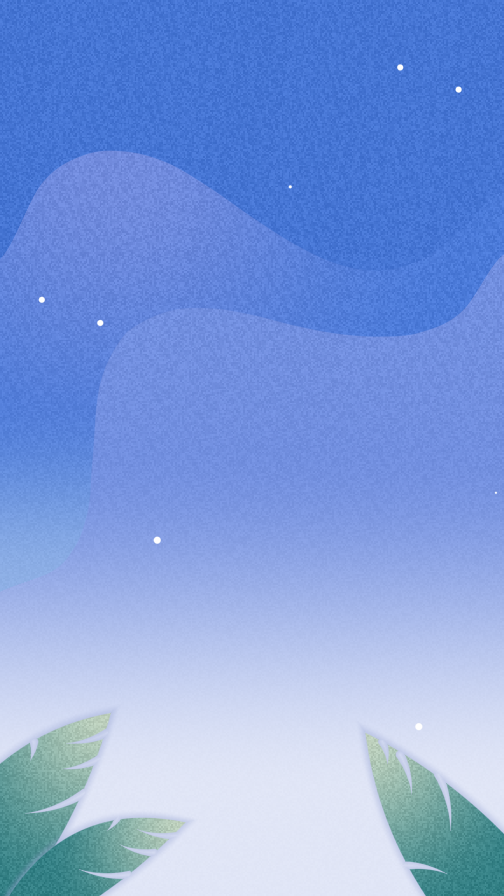
Write a Shadertoy shader that draws this background.

```glsl
const vec3 SKY = vec3(0.275, 0.46, 0.83);
const vec3 LILAC = vec3(0.445, 0.545, 0.865);
const vec3 PERIWINKLE = vec3(0.445, 0.56, 0.875);
const vec3 MIST = vec3(0.88, 0.90, 0.965);
const vec3 SHADOW = vec3(0.62, 0.67, 0.84);
const vec3 LEAF_PALE = vec3(0.77, 0.83, 0.75);
const vec3 LEAF_TEAL = vec3(0.20, 0.50, 0.52);

// Evenly spaced profiles of the two waves, in canvas widths
const float FAR_CREST[13] = float[13](1.264, 1.414, 1.470, 1.477, 1.454, 1.405, 1.347,
    1.294, 1.255, 1.241, 1.262, 1.322, 1.407);
const float NEAR_CREST[13] = float[13](0.852, 0.944, 1.037, 1.118, 1.160, 1.166, 1.153,
    1.132, 1.116, 1.110, 1.118, 1.160, 1.273);
const float NEAR_FLANK[13] = float[13](0.301, 0.252, 0.220, 0.201, 0.192, 0.188, 0.185,
    0.181, 0.178, 0.168, 0.148, 0.104, -0.010);

// Leaf slits: mouth xy, inner end zw
const vec4 BACK_SLITS[4] = vec4[4](vec4(0.067, 0.306, 0.060, 0.269), vec4(0.213, 0.324, 0.132, 0.303),
    vec4(0.199, 0.273, 0.123, 0.252), vec4(0.167, 0.204, 0.051, 0.164));
const vec4 FRONT_SLITS[4] = vec4[4](vec4(0.236, 0.160, 0.213, 0.130), vec4(0.354, 0.120, 0.273, 0.132),
    vec4(0.306, 0.086, 0.238, 0.102), vec4(0.255, 0.042, 0.157, 0.053));
const vec4 RIGHT_SLITS[4] = vec4[4](vec4(0.759, 0.306, 0.769, 0.262), vec4(0.794, 0.280, 0.817, 0.201),
    vec4(0.870, 0.241, 0.894, 0.130), vec4(0.799, 0.060, 0.887, 0.044));

// Stars: centre xy, radius z
const vec3 STARS[8] = vec3[8](vec3(0.794, 1.644, 0.006), vec3(0.910, 1.600, 0.006),
    vec3(0.576, 1.407, 0.003), vec3(0.083, 1.183, 0.006), vec3(0.199, 1.137, 0.006),
    vec3(0.312, 0.706, 0.007), vec3(0.831, 0.336, 0.007), vec3(0.984, 0.800, 0.002));

float hash(vec2 cell) {
    return fract(sin(dot(cell, vec2(12.9898, 78.233))) * 43758.5453);
}

float coverage(float d, float px) {
    return smoothstep(-px, px, d);
}

// Catmull-Rom curve through 13 even samples, t from 0 to 1
float spline(float k[13], float t) {
    float s = clamp(t, 0.0, 1.0) * 12.0;
    int i = min(int(s), 11);
    float f = s - float(i);
    float a = k[max(i - 1, 0)], b = k[i], c = k[i + 1], d = k[min(i + 2, 12)];
    return b + 0.5 * f * (c - a + f * (2.0 * a - 5.0 * b + 4.0 * c - d + f * (3.0 * (b - c) + d - a)));
}

// Positive to the right of a parabolic arc from a to b that bulges left
float arcSide(vec2 p, vec2 a, vec2 b, float bulge) {
    vec2 dir = normalize(b - a);
    float t = dot(p - a, dir) / length(b - a);
    return 4.0 * bulge * t * (1.0 - t) - dot(p - a, vec2(-dir.y, dir.x));
}

// Distance to the nearest tapered, slightly curved slit
float slitDistance(vec2 p, vec4 slits[4], float width) {
    float d = 1.0;
    for (int i = 0; i < 4; i++) {
        vec2 axis = slits[i].zw - slits[i].xy, q = p - slits[i].xy;
        float t = clamp(dot(q, axis) / dot(axis, axis), 0.0, 1.0);
        vec2 bend = 0.25 * t * (1.0 - t) * vec2(-axis.y, axis.x);
        d = min(d, length(q - axis * t - bend) - width * (1.0 - t));
    }
    return d;
}

// Soft shadow, then a leaf shaded outward from its tip
vec3 paintLeaf(vec3 base, float d, float tipDistance, float reach, float grain, float px) {
    base = mix(base, SHADOW, 0.55 * smoothstep(-0.018, 0.006, d));
    vec3 leaf = mix(LEAF_PALE, LEAF_TEAL, smoothstep(-0.1, 1.0, tipDistance / reach));
    return mix(base, leaf + 0.09 * grain, coverage(d, px));
}

void mainImage(out vec4 fragColor, in vec2 fragCoord) {
    vec2 p = fragCoord / iResolution.x;
    float px = 0.8 / iResolution.x;
    float grain = hash(floor(p * 288.0)) - 0.5;

    // Far wave fades from a lilac crest into the sky, then into haze
    vec3 farWave = mix(LILAC, SKY + 0.02, smoothstep(0.0, 0.75, distance(p, vec2(0.23, 1.47))));
    farWave = mix(farWave, vec3(0.56, 0.69, 0.90), 1.0 - smoothstep(0.6, 1.0, p.y));
    vec3 color = mix(SKY, farWave, coverage(spline(FAR_CREST, p.x) - p.y, px));

    // Near wave sinks into the mist
    vec3 nearWave = mix(MIST, PERIWINKLE, smoothstep(0.2, 0.9, p.y));
    float flank = p.x - spline(NEAR_FLANK, (1.167 - p.y) / 0.57);
    float near = min(spline(NEAR_CREST, p.x) - p.y, flank);
    color = mix(color, nearWave, coverage(near, px));
    color += 0.08 * grain * mix(0.15, 1.0, smoothstep(0.3, 1.3, p.y));

    // Stars
    for (int i = 0; i < 8; i++)
        color = mix(color, vec3(1.0), coverage(STARS[i].z - distance(p, STARS[i].xy), px));

    // Leaves
    vec2 backTip = vec2(0.220, 0.363), frontTip = vec2(0.368, 0.146), rightTip = vec2(0.725, 0.324);
    float back = min(arcSide(p, vec2(0.0, 0.262), backTip, 0.016),
                     arcSide(p, backTip, vec2(0.088, 0.065), 0.012));
    float front = min(arcSide(p, vec2(0.018, 0.0), frontTip, 0.065),
                      arcSide(p, frontTip, vec2(0.197, 0.0), 0.006));
    float right = min(arcSide(p, rightTip, vec2(1.0, 0.123), 0.014),
                      arcSide(p, vec2(0.845, 0.0), rightTip, 0.020));
    back = min(back, slitDistance(p, BACK_SLITS, 0.009));
    front = min(front, slitDistance(p, FRONT_SLITS, 0.008));
    right = min(right, slitDistance(p, RIGHT_SLITS, 0.009));
    color = paintLeaf(color, back, distance(p, backTip), 0.42, grain, px);
    color = paintLeaf(color, front, distance(p, frontTip), 0.30, grain, px);
    color = paintLeaf(color, right, distance(p, rightTip), 0.40, grain, px);

    fragColor = vec4(color, 1.0);
}
```
